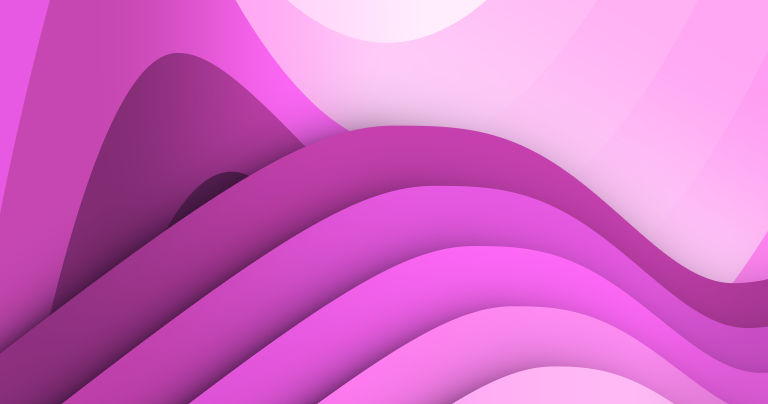
This background is drawn by a Shadertoy shader. Its source:

```glsl
// Front waves: first crest and trough, and the step to each next wave
const int WAVES = 5;
const vec2 CREST = vec2(0.975, 0.689), CREST_STEP = vec2(0.099, -0.149);
const vec2 TROUGH = vec2(1.815, 0.299), TROUGH_STEP = vec2(0.0346, -0.111);
const float RISE_SLOPE = 0.82;
const vec2 ROUNDNESS = vec2(0.284, -0.025);   // first value, step
const vec2 FALL_SKEW = vec2(1.5, -0.06);      // first value, step
const float SHADOW_WIDTH = 0.045;
const vec2 SHADOW_STRENGTH = vec2(0.66, 0.13); // left, right
const vec3 SHADOW_TINT = vec3(0.17, 0.06, 0.18);

// Pale bowls behind the waves
const int BOWLS = 4;
const vec2 BOWL = vec2(1.007, 0.635), BOWL_STEP = vec2(0.133, -0.2025);
const float BOWL_CURVE = 1.64;
const vec2 DISC = vec2(0.958, 0.894);
const float DISC_CURVE = 1.74;

// Hills on the left
const float SLOPE_CURVE = 2.03;
const vec2 HILL = vec2(0.440, 0.869);
const float HILL_LEFT_CURVE = 6.48, HILL_RIGHT_SLOPE = 1.15, HILL_ROUNDNESS = 0.168;
const vec2 KNOLL = vec2(0.573, 0.575);
const float KNOLL_CURVE = 5.47;

const vec3 PLUM = vec3(0.42, 0.15, 0.39);
const vec3 PURPLE = vec3(0.56, 0.19, 0.50);
const vec3 ORCHID = vec3(0.75, 0.25, 0.67);
const vec3 MAGENTA = vec3(0.91, 0.35, 0.89);
const vec3 NEON = vec3(1.00, 0.41, 0.97);
const vec3 ROSE = vec3(1.00, 0.52, 0.94);
const vec3 PINK = vec3(1.00, 0.62, 0.95);
const vec3 BLUSH = vec3(1.00, 0.73, 0.96);
const vec3 PALE = vec3(1.00, 0.84, 0.98);
const vec3 CREAM = vec3(1.00, 0.93, 0.99);

const vec3 WAVE_LEFT[WAVES] = vec3[](PURPLE, ORCHID, vec3(0.87, 0.32, 0.84), vec3(1.0, 0.45, 0.94), PINK);
const vec3 WAVE_RIGHT[WAVES] = vec3[](vec3(0.78, 0.255, 0.69), MAGENTA, NEON, vec3(1.0, 0.55, 0.95), BLUSH);

// Turns an implicit field into a distance in canvas heights
float toDistance(float field) {
    vec2 slope = vec2(dFdx(field), dFdy(field));
    return field / max(length(slope) * iResolution.y, 1e-4);
}

// Coverage of the region where the field is positive
float inside(float field) {
    return clamp(toDistance(field) * iResolution.y + 0.5, 0.0, 1.0);
}

float hyperbola(float run, float slope, float roundness) {
    return length(vec2(roundness, slope * run)) - roundness;
}

// Straight rise to the crest, then a skewed cosine down to the trough
float waveHeight(float x, float i) {
    vec2 crest = CREST + i * CREST_STEP;
    vec2 trough = TROUGH + i * TROUGH_STEP;
    float run = x - crest.x;
    if (run < 0.0) return crest.y - hyperbola(run, RISE_SLOPE, ROUNDNESS.x + i * ROUNDNESS.y);
    float t = run / (trough.x - crest.x);
    float phase = t < 1.0 ? pow(t, FALL_SKEW.x + i * FALL_SKEW.y) : t;
    return mix(trough.y, crest.y, 0.5 + 0.5 * cos(3.14159 * phase));
}

float bowlField(vec2 p, vec2 base, float curve) {
    float run = p.x - base.x;
    return p.y - base.y - curve * run * run;
}

vec3 paintBowls(vec2 p) {
    vec3 color = ROSE;
    float lift = 1.0 - smoothstep(0.45, 1.1, p.y + 0.6 * (p.x - 1.4));
    lift *= smoothstep(0.6, 1.0, p.x);
    for (int i = BOWLS - 1; i >= 0; i--) {
        float k = float(i);
        vec3 tone = mix(BLUSH, PINK, k / float(BOWLS - 1));
        tone = mix(tone, PALE, 0.75 * lift);
        tone = mix(tone, PINK, 0.6 * (1.0 - smoothstep(0.6, 0.95, p.x)));
        color = mix(color, tone, inside(bowlField(p, BOWL + k * BOWL_STEP, BOWL_CURVE)));
    }
    vec3 discTone = mix(PALE, CREAM, smoothstep(0.72, 1.1, p.x));
    return mix(color, discTone, inside(bowlField(p, DISC, DISC_CURVE)));
}

vec3 paintHills(vec3 color, vec2 p) {
    // Broad slope, with a brighter strip beyond its left edge
    float run = p.x - BOWL.x, drop = 1.0 - p.y;
    vec3 tone = mix(ORCHID + 0.03, NEON, smoothstep(0.25, 0.78, p.x));
    float leftEdge = 0.1235 - 0.27 * drop + 0.069 * drop * drop;
    tone = mix(MAGENTA, tone, inside(p.x - leftEdge));
    color = mix(color, tone, inside(BOWL.y - SLOPE_CURVE * run * abs(run) - p.y));

    // Dark hill
    run = p.x - HILL.x;
    float fall = run < 0.0 ? HILL_LEFT_CURVE * run * run : hyperbola(run, HILL_RIGHT_SLOPE, HILL_ROUNDNESS);
    tone = mix(PURPLE * 0.92, ORCHID, smoothstep(0.25, 0.75, p.x));
    color = mix(color, tone, inside(HILL.y - fall - p.y));

    // Small knoll
    return mix(color, PLUM * 0.85, inside(-bowlField(p, KNOLL, -KNOLL_CURVE)));
}

void mainImage(out vec4 fragColor, in vec2 fragCoord) {
    vec2 p = fragCoord / iResolution.y;
    vec3 color = paintHills(paintBowls(p), p);

    // Each wave shades what lies behind it, then covers it
    for (int i = 0; i < WAVES; i++) {
        float k = float(i);
        float field = waveHeight(p.x, k) - p.y;
        float gap = max(-toDistance(field), 0.0);
        float strength = mix(SHADOW_STRENGTH.x, SHADOW_STRENGTH.y, smoothstep(0.3, 1.25, p.x - 0.1 * k));
        color = mix(color, SHADOW_TINT, strength * exp(-gap / SHADOW_WIDTH));
        vec3 tone = mix(WAVE_LEFT[i], WAVE_RIGHT[i], smoothstep(0.0, 0.9, p.x - 0.18 * k));
        tone *= 1.0 - 0.13 * smoothstep(1.55, 1.9, p.x);
        color = mix(color, tone, inside(field));
    }
    fragColor = vec4(color, 1.0);
}
```
